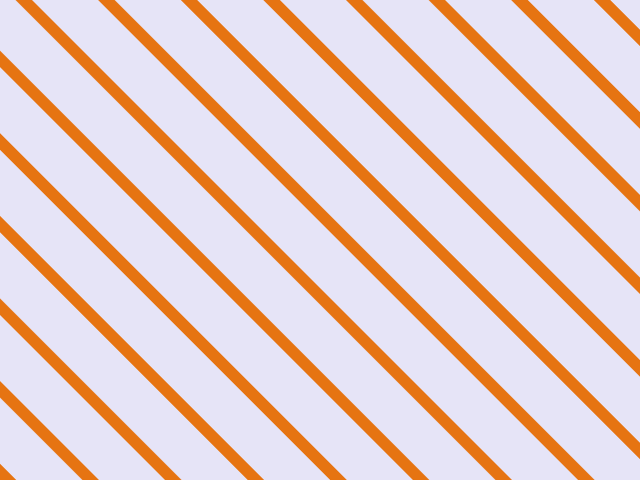
Write a Shadertoy shader that draws this pattern.

```glsl
#define PERIOD 0.1217
#define STRIPE_WIDTH 0.0243
#define OFFSET 0.0350
#define GROUND_COLOR vec3(0.90, 0.895, 0.967)
#define STRIPE_COLOR vec3(0.90, 0.455, 0.07)

// Signed distance to the nearest stripe, negative inside
float stripeDistance(float across) {
    float fromCenter = abs(fract(across / PERIOD + 0.5) - 0.5) * PERIOD;
    return fromCenter - 0.5 * STRIPE_WIDTH;
}

void mainImage(out vec4 fragColor, in vec2 fragCoord) {
    // Canvas height is one unit, measured from the upper left corner
    float pixel = 1.0 / iResolution.y;
    vec2 p = fragCoord * pixel - vec2(0.0, 1.0);

    // Coordinate perpendicular to the falling 45 degree stripes
    float across = dot(p, vec2(inversesqrt(2.0))) - OFFSET;

    // Edge smoothing about one pixel wide
    float coverage = clamp(0.5 - stripeDistance(across) / pixel, 0.0, 1.0);
    fragColor = vec4(mix(GROUND_COLOR, STRIPE_COLOR, coverage), 1.0);
}
```
